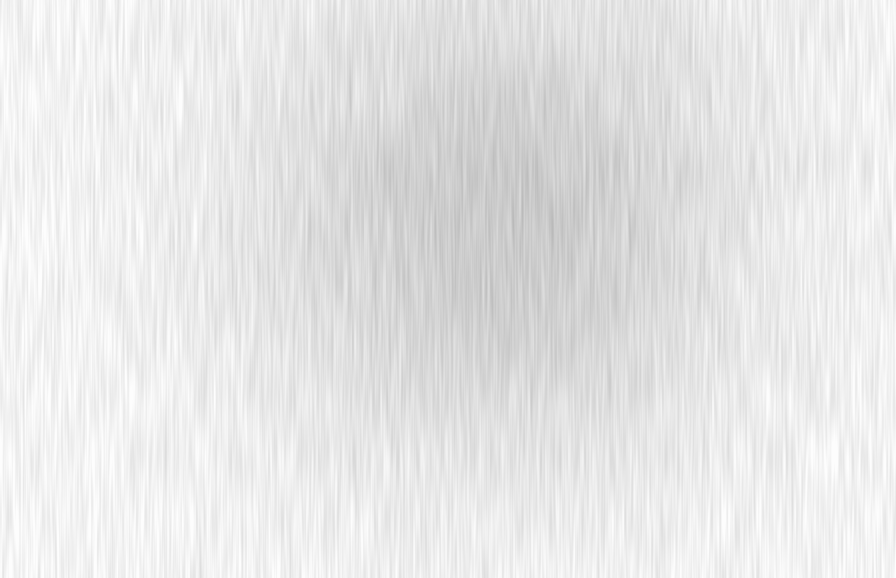
Reproduce this texture procedurally as a WebGL 2 fragment shader.

```glsl
#version 300 es
precision highp float;

uniform vec2 u_resolution;
out vec4 fragColor;

const vec3 LIGHT_STEEL = vec3(0.957);
const vec3 SHADED_STEEL = vec3(0.79);

// Unit gradient direction for a lattice cell
vec2 cellGradient(vec2 cell) {
    vec3 q = fract(vec3(cell.xyx) * vec3(0.1031, 0.1030, 0.0973));
    q += dot(q, q.yzx + 33.33);
    float angle = 6.28318 * fract((q.x + q.y) * q.z);
    return vec2(cos(angle), sin(angle));
}

float gradientNoise(vec2 p) {
    vec2 cell = floor(p);
    vec2 f = p - cell;
    vec2 w = f * f * f * (f * (f * 6.0 - 15.0) + 10.0);
    float a = dot(cellGradient(cell), f);
    float b = dot(cellGradient(cell + vec2(1.0, 0.0)), f - vec2(1.0, 0.0));
    float c = dot(cellGradient(cell + vec2(0.0, 1.0)), f - vec2(0.0, 1.0));
    float d = dot(cellGradient(cell + vec2(1.0, 1.0)), f - vec2(1.0, 1.0));
    return mix(mix(a, b, w.x), mix(c, d, w.x), w.y);
}

// Layers of vertically stretched noise, from thin bands to hairlines
float brushedGrain(vec2 p, vec2 frequency, int layers) {
    float sum = 0.0;
    float weight = 0.18;
    for (int i = 0; i < layers; i++) {
        vec2 offset = vec2(17.3, 41.7) * float(i + 1);
        sum += weight * gradientNoise(p * frequency + offset);
        frequency *= vec2(1.61, 1.23);
        weight *= 1.5;
    }
    return sum;
}

// Soft round shadow with a slightly uneven rim
float softShadow(vec2 p, vec2 center, float radius) {
    vec2 d = (p - center) / radius;
    float wobble = 0.16 * gradientNoise(p * vec2(5.0, 2.4) + 9.2);
    return exp(-dot(d, d) * (1.0 + wobble));
}

void main() {
    vec2 p = gl_FragCoord.xy / u_resolution.y;
    float aspect = u_resolution.x / u_resolution.y;

    // Broad shading
    float shadow = softShadow(p, vec2(0.56 * aspect, 0.62), 0.425);
    vec3 color = mix(LIGHT_STEEL, SHADED_STEEL, shadow);

    // Brushed streaks
    float grain = brushedGrain(p, vec2(43.0, 4.3), 5);
    color += 0.083 * grain;

    fragColor = vec4(clamp(color, 0.0, 0.992), 1.0);
}
```
